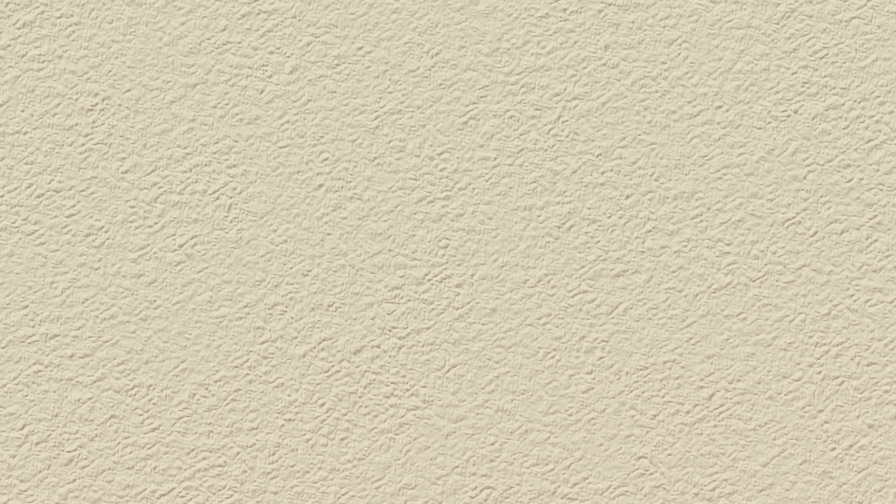
This texture is drawn by a Shadertoy shader. Its source:

```glsl
// Cream stucco wall under raking light from the upper left.
// A height field of small creased lumps and fine grit is differenced along
// the light direction, and that slope picks a colour from a plaster ramp.

#define TILT 0.36         // angle of the creases, radians
#define STRETCH 0.72      // below 1 lengthens lumps along the creases
#define LUMP_FREQ 78.0    // lumps per canvas height
#define GRAIN_FREQ 128.0  // crumbs per canvas height
#define GRIT_FREQ 210.0   // finest grit per canvas height
#define LUMP_AMOUNT 0.70
#define GRAIN_AMOUNT 0.42
#define GRIT_AMOUNT 0.36
#define WARP 0.006        // wander of the creases
#define LIGHT_STEP 0.0036 // reach of the shading, in canvas heights
#define RELIEF 4.4        // contrast of the slope shading

float hash(vec2 cell) {
    return fract(sin(dot(cell, vec2(127.1, 311.7))) * 43758.5453);
}

float noise(vec2 p) {
    vec2 cell = floor(p), f = fract(p);
    f = f * f * (3.0 - 2.0 * f);
    float low = mix(hash(cell), hash(cell + vec2(1.0, 0.0)), f.x);
    float high = mix(hash(cell + vec2(0.0, 1.0)), hash(cell + 1.0), f.x);
    return mix(low, high, f.y);
}

// Rounded bumps parted by sharp creases
float creased(vec2 p) {
    return abs(2.0 * noise(p) - 1.0);
}

mat2 rotation(float angle) {
    float c = cos(angle), s = sin(angle);
    return mat2(c, -s, s, c);
}

// Long lumps carrying round crumbs and grit, each turned to hide the grid
float plasterHeight(vec2 p) {
    vec2 stretched = p * vec2(STRETCH, 1.0);
    float lumps = creased(rotation(0.3) * stretched * LUMP_FREQ);
    float grains = creased(rotation(-0.5) * p * GRAIN_FREQ + 17.3);
    float grit = noise(rotation(0.8) * p * GRIT_FREQ + 41.9);
    return LUMP_AMOUNT * lumps + GRAIN_AMOUNT * grains + GRIT_AMOUNT * grit;
}

// Colour for a slope in standard deviations: negative faces away from light
vec3 plasterColor(float slope) {
    vec3 crevice = vec3(0.69, 0.62, 0.54);
    vec3 shade = vec3(0.75, 0.705, 0.615);
    vec3 dim = vec3(0.81, 0.775, 0.68);
    vec3 base = vec3(0.85, 0.82, 0.72);
    vec3 lit = vec3(0.90, 0.87, 0.77);
    vec3 color = mix(crevice, shade, clamp((slope + 2.4) / 0.9, 0.0, 1.0));
    color = mix(color, dim, clamp((slope + 1.5) / 0.9, 0.0, 1.0));
    color = mix(color, base, clamp((slope + 0.6) / 0.7, 0.0, 1.0));
    return mix(color, lit, clamp((slope - 0.1) / 1.3, 0.0, 1.0));
}

void mainImage(out vec4 fragColor, in vec2 fragCoord) {
    vec2 uv = fragCoord / iResolution.xy;
    vec2 p = fragCoord / iResolution.y;

    // Frame aligned with the creases; the light comes along its +y axis
    vec2 q = rotation(TILT) * p;
    q += WARP * (vec2(noise(p * 46.0), noise(p * 46.0 + 63.7)) - 0.5);

    // Slope towards the light, slightly rougher in some patches
    vec2 towardLight = vec2(0.0, 0.5 * LIGHT_STEP);
    float slope = plasterHeight(q - towardLight) - plasterHeight(q + towardLight);
    slope *= RELIEF * mix(0.8, 1.2, noise(p * 9.0 + 5.1));

    // Faint drift from yellowish at the top to rosy at the bottom
    vec3 tint = mix(vec3(1.002, 0.996, 0.997), vec3(0.998, 1.001, 0.994),
                    smoothstep(0.0, 1.0, uv.y + 0.2 * (0.5 - uv.x)));
    fragColor = vec4(plasterColor(slope) * tint, 1.0);
}
```
